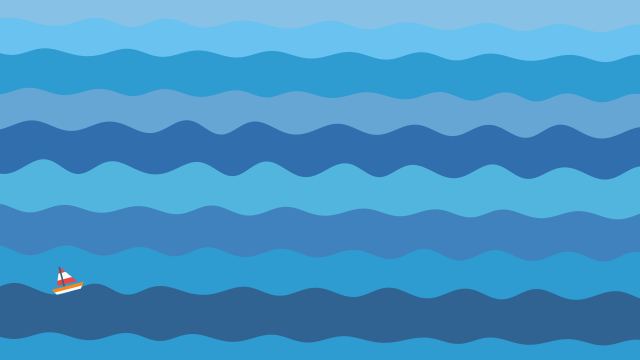
Write a Shadertoy shader that draws this background.

```glsl
// Layered paper-cut sea waves in blues, with a small sailboat near the lower left.

// Each wave edge: mean height, amplitude, first crest x, crest spacing.
const vec4 WAVES[9] = vec4[9](
    vec4(.931, .0115, .035, .218), vec4(.847, .0105, .139, .205),
    vec4(.737, .0105, .081, .188), vec4(.642, .0165, .081, .212),
    vec4(.528, .0185, .116, .209), vec4(.412, .0115, .185, .203),
    vec4(.296, .0135, .181, .200), vec4(.189, .0140, .046, .207),
    vec4(.058, .0095, .139, .205));

// Fill below each edge, from top to bottom.
const vec3 FILLS[9] = vec3[9](
    vec3(.41, .76, .94), vec3(.18, .61, .82), vec3(.40, .65, .83),
    vec3(.19, .43, .68), vec3(.32, .71, .87), vec3(.25, .51, .74),
    vec3(.18, .61, .82), vec3(.19, .39, .57), vec3(.18, .61, .82));

float hash(vec2 p) {
    vec3 q = fract(vec3(p.xyx) * .1031);
    q += dot(q, q.yzx + 33.33);
    return fract((q.x + q.y) * q.z);
}

// Smooth one-dimensional noise, one track per seed.
float noise(float x, float seed) {
    float i = floor(x), f = fract(x);
    f = f * f * (3. - 2. * f);
    return mix(hash(vec2(i, seed)), hash(vec2(i + 1., seed)), f);
}

float coverage(float dist, float pixel) {
    return clamp(.5 - dist / pixel, 0., 1.);
}

// Cosine swell with uneven crests, sinking slightly to the right.
float waveHeight(float x, vec4 wave, float seed) {
    float crest = (x - wave.z) / wave.w;
    float shift = .14 * (noise(crest + 20., seed) - .5);
    float size = .8 + .4 * noise(crest + 50., seed + 17.);
    return wave.x - .0117 * (x - .889) + wave.y * size * cos(6.2832 * (crest + shift));
}

// Boat in local units: the deck spans x from -1 to 1 at y = 0.
vec3 drawBoat(vec3 color, vec2 q, float pixel) {
    vec3 red = vec3(.92, .27, .27), white = vec3(.98);

    // Striped sails on both sides of the mast
    float side = q.x + .2;
    float halfWidth = (side > 0. ? .75 : .38) * (1.24 - q.y);
    float sail = max((abs(side) - halfWidth) * .75, .14 - q.y);
    float stripe = coverage(abs(q.y - .65) - .2, pixel);
    color = mix(color, mix(red, white, stripe), coverage(sail, pixel));

    // Mast
    float mast = max(abs(side) - .05, abs(q.y - .62) - .62);
    color = mix(color, vec3(.27, .36, .46), coverage(mast, pixel));

    // Tapered hull with an orange upper strake
    float hull = max(abs(q.x) - 1. - .7 * q.y, abs(q.y + .18) - .18);
    vec3 paint = mix(white, vec3(.96, .53, .13), coverage(-.2 - q.y, pixel));
    return mix(color, paint, coverage(hull, pixel));
}

void mainImage(out vec4 fragColor, in vec2 fragCoord) {
    vec2 p = fragCoord / iResolution.y;
    float pixel = 1. / iResolution.y;
    vec3 color = vec3(.53, .76, .90);

    // Overlapping waves, back to front
    for (int i = 0; i < 9; i++) {
        float dist = p.y - waveHeight(p.x, WAVES[i], float(i) + 3.);
        color = mix(color, FILLS[i], coverage(dist, pixel));
    }

    // Boat tilted with its bow up
    vec2 q = (p - vec2(.1875, .206)) / .046;
    q = vec2(.97 * q.x + .25 * q.y, .97 * q.y - .25 * q.x);
    color = drawBoat(color, q, pixel / .046);

    fragColor = vec4(color, 1.);
}
```
